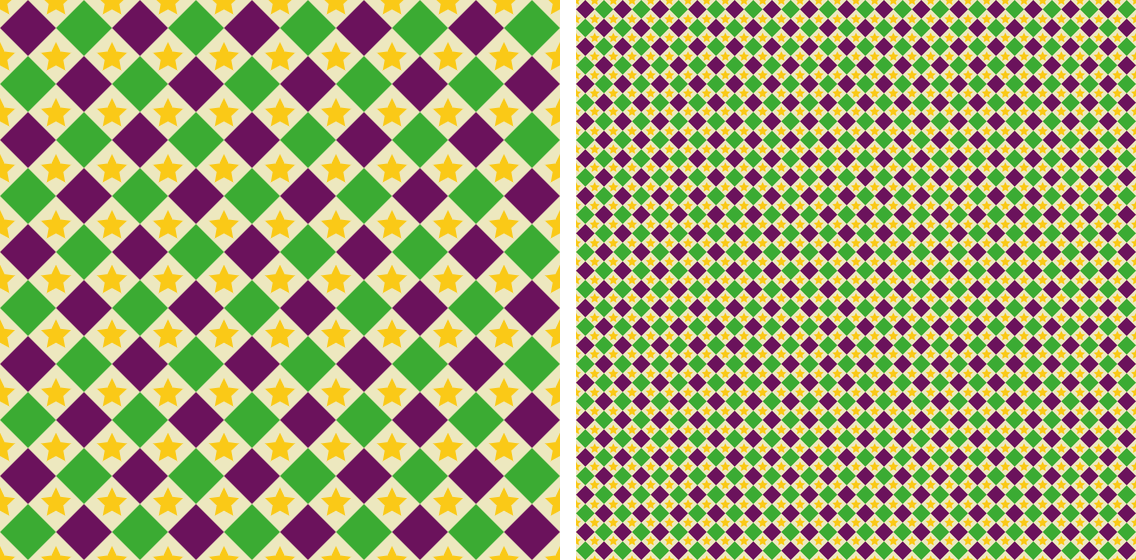
Left: one tile. Right: repeated 3 by 3.
Write a WebGL 2 fragment shader that draws this pattern.

```glsl
#version 300 es
precision highp float;
// Harlequin checks of purple and green diamonds with a gold star in every cream gap.

#define REPEATS 10.0        // cells across and down (even, so the colours tile)
#define DIAMOND_HALF 0.499  // half diagonal of a diamond, in cells
#define STAR_RADIUS 0.28    // centre to tip, in cells
#define STAR_NOTCH 0.49     // inner radius relative to the outer one
#define STAR_DROP 0.03      // how far stars sit below the gap centre
#define ROW_DRIFT 0.024     // upward slip per row within a group of three

uniform vec2 u_resolution;
out vec4 fragColor;

const float PI = 3.14159;
const vec3 CREAM  = vec3(0.93, 0.91, 0.75);
const vec3 PURPLE = vec3(0.42, 0.07, 0.36);
const vec3 GREEN  = vec3(0.23, 0.67, 0.20);
const vec3 GOLD   = vec3(0.98, 0.79, 0.09);

// Signed distance to a square standing on its corner
float diamondDistance(vec2 p) {
    return (abs(p.x) + abs(p.y) - DIAMOND_HALF) * sqrt(0.5);
}

// Signed distance to the edge lines of an upright five-pointed star
float starDistance(vec2 p) {
    float sector = 2.0 * PI / 5.0;
    float angle = atan(p.x, p.y);
    angle = abs(angle - sector * floor(angle / sector + 0.5));
    vec2 folded = length(p) * vec2(sin(angle), cos(angle));
    vec2 tip = vec2(0.0, STAR_RADIUS);
    vec2 notch = STAR_RADIUS * STAR_NOTCH * vec2(sin(0.5 * sector), cos(0.5 * sector));
    vec2 edge = notch - tip;
    return dot(folded - tip, normalize(vec2(-edge.y, edge.x)));
}

// Slight vertical slip of the star rows, wrapping at the canvas edge
float rowDrift(float cornerRow) {
    float rowFromTop = mod(REPEATS - cornerRow, REPEATS);
    return rowFromTop < 3.5 ? 0.0 : ROW_DRIFT * mod(rowFromTop - 1.0, 3.0);
}

float coverage(float dist, float pixel) {
    return clamp(0.5 - dist / pixel, 0.0, 1.0);
}

void main() {
    vec2 grid = gl_FragCoord.xy / u_resolution * REPEATS;
    float pixel = REPEATS / min(u_resolution.x, u_resolution.y);

    // Diamonds fill the cell centres in alternating colours
    vec2 cell = floor(grid);
    float parity = mod(cell.x + cell.y, 2.0);
    vec3 diamondColor = mix(GREEN, PURPLE, parity);
    vec3 color = mix(CREAM, diamondColor, coverage(diamondDistance(grid - cell - 0.5), pixel));

    // Stars sit on the cell corners
    vec2 corner = floor(grid + 0.5);
    vec2 starPoint = grid - corner;
    starPoint.y += STAR_DROP - rowDrift(corner.y);
    color = mix(color, GOLD, coverage(starDistance(starPoint), pixel));

    fragColor = vec4(color, 1.0);
}
```
